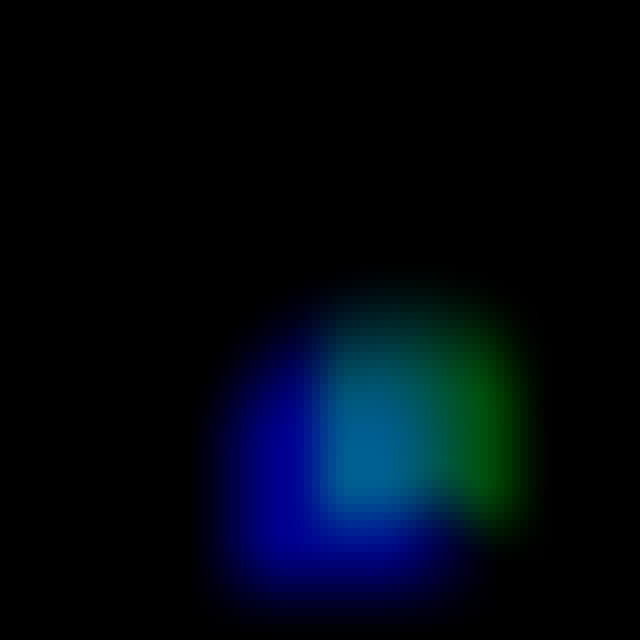
Write a WebGL 2 fragment shader that draws this background.

```glsl
#version 300 es
precision highp float;
// Two soft overlapping glows, blue and green, on black. Each glow is a product
// of smooth edge ramps whose borders bend, sampled on a coarse grid of cells
// so that the gradients advance in fine steps.

uniform vec2 u_resolution;
out vec4 fragColor;

const float CELLS = 80.0;
const vec3 BLUE = vec3(0.0, 0.0, 0.57);
const vec3 GREEN = vec3(0.0, 0.32, 0.0);

// Snaps a point to cell centres, with a narrow smooth step between cells.
vec2 softCells(vec2 p, float count) {
    vec2 g = p * count - 0.5;
    return (floor(g) + smoothstep(0.4, 0.6, fract(g)) + 0.5) / count;
}

// Rises from 0 at start to 1 at end; the ends may be in either order.
float ramp(float start, float end, float x) {
    float t = clamp((x - start) / (end - start), 0.0, 1.0);
    return t * t * (3.0 - 2.0 * t);
}

float bump(float x, float width) {
    return exp(-x * x / (width * width));
}

// Tall glow whose left border leans inwards towards the top.
float blueGlow(vec2 p) {
    float rise = max(p.y - 0.28, 0.0);
    float lean = 1.5 * rise * rise;
    float sides = ramp(0.28, 0.455, p.x - lean) * ramp(0.80, 0.58, p.x);
    return sides * ramp(-0.005, 0.17, p.y) * ramp(0.605, 0.30, p.y);
}

// Rounded glow with an arched top and a shallow notch in its lower border.
float greenGlow(vec2 p) {
    float arch = 1.5 * (p.x - 0.64) * (p.x - 0.64);
    float notch = 0.025 * bump(p.x - 0.69, 0.06);
    float sides = ramp(0.445, 0.55, p.x) * ramp(0.87, 0.74, p.x);
    float ends = ramp(0.11, 0.255, p.y - notch) * ramp(0.60, 0.38, p.y + arch);
    float core = 1.0 + 0.18 * bump(length(p - vec2(0.57, 0.27)), 0.12);
    return sides * ends * core;
}

void main() {
    vec2 p = softCells(gl_FragCoord.xy / u_resolution, CELLS);
    vec3 color = BLUE * blueGlow(p) + GREEN * greenGlow(p);
    fragColor = vec4(color, 1.0);
}
```
